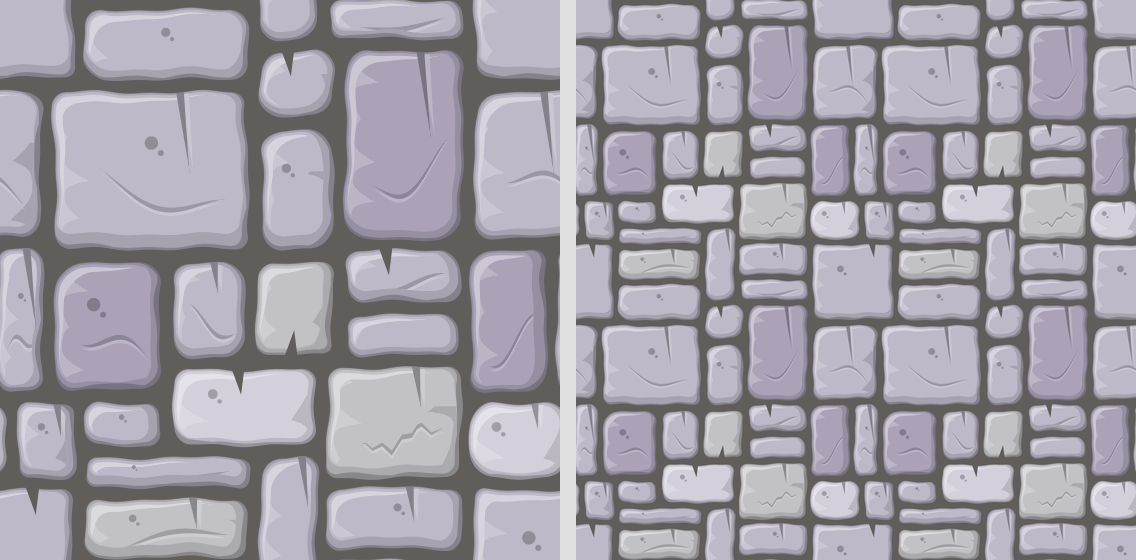
Left: one tile. Right: repeated 2 by 2.
Reproduce this texture procedurally as a Shadertoy shader.

```glsl
const float GRID = 4.; // whole blocks per side, even so the wall wraps
const float LAYOUT_SEED = 2.6;
const float JOINT_JITTER = .75;
const float SPLIT_CHANCE = .55;
const float MORTAR_GAP = .0108;
const float CORNER = .042;
const float WOBBLE = .0025;
const float RIM_WIDTH = .004;
const float SHADE_WIDTH = .007;
const float CHIP = .015;
const float HIGHLIGHT = .016;
const float BRUSH = .05;
const vec3 MORTAR = vec3(.376, .365, .357);
const vec3 LILAC = vec3(.745, .72, .785);
const vec3 PURPLE = vec3(.67, .637, .72);
const vec3 GREY = vec3(.762, .757, .77);
const vec3 PALE = vec3(.83, .815, .86);

float hash(vec2 cell) {
  return fract(sin(dot(mod(cell, GRID), vec2(12.7, 31.1)) + LAYOUT_SEED) * 4375.5);
}

float rnd(float seed, float k) { return fract(sin(seed * 91.7 + k * 47.3) * 437.8); }

// Spreads the stone kinds evenly over the blocks
float blockSeed(vec2 v) {
  return (mod(dot(mod(v, GRID), vec2(12, 7)), 16.) + hash(v)) / 16.;
}

float fill(float d) { return clamp(.5 - d * iResolution.y, 0., 1.); }

float joint(vec2 cell) { return .5 + JOINT_JITTER * (hash(cell) - .5); }

// Pinwheel of rectangles: one block around each grid vertex
void blockAt(vec2 v, out vec2 lo, out vec2 hi) {
  float ne = joint(v), sw = joint(v - 1.);
  float nw = joint(v - vec2(1, 0)), se = joint(v - vec2(0, 1));
  bool even = mod(v.x + v.y, 2.) < .5;
  lo = v - 1. + (even ? vec2(sw, se) : vec2(nw, sw));
  hi = v + (even ? vec2(ne, nw) : vec2(se, ne));
}

// Finds the block holding p, then splits large blocks
void findStone(vec2 p, out vec2 lo, out vec2 hi, out float seed) {
  for (int i = 0; i < 4; i++) {
    vec2 v = floor(p) + vec2(i % 2, i / 2);
    blockAt(v, lo, hi);
    seed = blockSeed(v);
    if (all(greaterThanEqual(p, lo)) && all(lessThan(p, hi))) break;
  }
  for (int i = 0; i < 2; i++) {
    vec2 size = hi - lo;
    int axis = (size.x > size.y) == (rnd(seed, 1.) < .75) ? 0 : 1;
    if (size.x * size.y < .75 || size[axis] < .8 || rnd(seed, 2.) > SPLIT_CHANCE) break;
    float cut = mix(lo[axis], hi[axis], .36 + .28 * rnd(seed, 3.));
    bool upper = p[axis] > cut;
    if (upper) lo[axis] = cut; else hi[axis] = cut;
    seed = rnd(seed, upper ? 4. : 5.);
  }
}

float roundBox(vec2 q, vec2 h, float r) {
  vec2 a = abs(q) - h + r;
  return length(max(a, 0.)) + min(max(a.x, a.y), 0.) - r;
}

// Box inset by one width at left and top, another at right and bottom
float insetBox(vec2 q, vec2 h, float r, float lit, vec2 dark) {
  vec2 lo = -h + vec2(lit, dark.y), hi = h - vec2(dark.x, lit);
  return roundBox(q - .5 * (lo + hi), .5 * (hi - lo), r);
}

// Tapered notch running from the origin along +y
float wedge(vec2 q, float len, float width) {
  return abs(q.x - .12 * q.y) - width * (1. - q.y / len);
}

vec2 scallop(vec2 t) { return abs(sin(t)) * (.55 + .45 * sin(.43 * t + 1.)); }

float spikes(float t) { return pow(1. - abs(sin(t)), 1.5) * (.6 + .4 * sin(.7 * t)); }

float zigzag(float t) { return abs(fract(t) - .5) - .25; }

vec3 paintStone(vec2 q, vec2 h, float seed) {
  float small = min(h.x, h.y);
  vec3 base = seed < .54 ? LILAC : seed < .68 ? PURPLE : seed < .84 ? GREY : PALE;
  vec3 rim = base * .7, shade = base * .88;
  vec3 glow = mix(base, vec3(1), .2), shine = mix(base, vec3(1), .4);
  float r = min(CORNER * (.45 + .55 * rnd(seed, 7.)), .65 * small);

  // Uneven silhouette, sometimes with a broken notch
  vec2 phase = seed * vec2(41, 67);
  vec2 w = q + WOBBLE * (sin(q.yx * 29. + phase) + .6 * sin(q.yx * 67. + phase.yx));
  w.x += q.y * .06 * (rnd(seed, 8.) - .5);
  float edge = roundBox(w, h, r);
  float flip = rnd(seed, 9.) < .5 ? -1. : 1.;
  vec2 mouth = vec2(q.x - h.x * (rnd(seed, 10.) - .5), h.y - flip * q.y);
  bool notched = small > .045 && rnd(seed, 11.) < .22;
  if (notched) edge = max(edge, -wedge(mouth, .045, .011));

  // Flat shading bands with chipped borders
  float depth = (.6 + .8 * rnd(seed, 20.)) * min(1., small / .07);
  vec2 chips = CHIP * depth * scallop(q.yx * 27. + phase);
  vec3 col = mix(rim, shade, fill(insetBox(w, h, r, .001, RIM_WIDTH + .5 * chips)));
  float body = insetBox(w, h, r, .004, RIM_WIDTH + SHADE_WIDTH + 1.3 * chips.yx);
  col = mix(col, base, fill(body));

  // Brush strokes: light from the left, dark from the lower right
  float reach = BRUSH * min(1., h.x / .08);
  float light = .014 + reach * spikes((q.y + .2 * q.x) * 44. + phase.x);
  col = mix(col, glow, fill(max(body + .004, w.x + h.x - light)));
  float dark = .012 + reach * spikes((q.y - .35 * q.x) * 30. + phase.y);
  if (rnd(seed, 21.) < .55)
    col = mix(col, shade, fill(max(max(body, h.x - w.x - dark), q.y - .3 * h.y)));

  // Bright crescent at the upper left
  float taper = smoothstep(-.15, .85, .5 * (q.y / h.y - q.x / h.x));
  float inner = insetBox(w, h, r, .007 + HIGHLIGHT * taper, vec2(-1));
  col = mix(col, shine, fill(max(body + .005, .002 - inner)));

  // Sweeping crease or angular crack with a lit lower lip
  if (max(h.x, h.y) > .07 && rnd(seed, 12.) < .5) {
    float u = (q.x - .12 * h.x) / (.62 * h.x);
    float curve = h.y * (.2 * sin(2.2 * u + phase.x) + .22 * flip * u);
    float crack = .25 * h.y * u + .05 * (zigzag(.8 * u + seed) + .5 * zigzag(2.1 * u));
    float y = q.y + .3 * h.y - (rnd(seed, 13.) < .6 ? curve : crack);
    float thick = .0045 * (1. - u * u);
    col = mix(col, glow, fill(max(body, abs(y + .006) - thick)));
    col = mix(col, base * .82, fill(max(body, abs(y) - thick)));
  }

  // Cleft running down from the top
  if (!notched && h.y > .04 && rnd(seed, 14.) < .45) {
    vec2 top = vec2(q.x - h.x * (.1 + .4 * rnd(seed, 15.)), h.y - q.y);
    float len = h.y * (.6 + .5 * rnd(seed, 16.));
    col = mix(col, glow, fill(max(body, wedge(top - vec2(.007, 0), len, .009))));
    col = mix(col, rim, fill(wedge(top, len, .007)));
  }

  // Pair of round pits
  if (rnd(seed, 17.) < .45) {
    vec2 pit = q - h * vec2(.6 * rnd(seed, 18.) - .5, .35);
    float size = min(.012, .13 * small);
    float pits = min(length(pit) - size, length(pit - size * vec2(1.4, -1.5)) - .45 * size);
    col = mix(col, base * .76, fill(pits));
  }
  return mix(MORTAR, col, fill(edge));
}

void mainImage(out vec4 fragColor, in vec2 fragCoord) {
  vec2 p = fragCoord / iResolution.xy * GRID, lo, hi;
  float seed;
  findStone(p, lo, hi, seed);
  vec2 halfSize = .5 * (hi - lo) / GRID - MORTAR_GAP * (.75 + .5 * rnd(seed, 19.));
  fragColor = vec4(paintStone((p - .5 * (lo + hi)) / GRID, halfSize, seed), 1);
}
```
